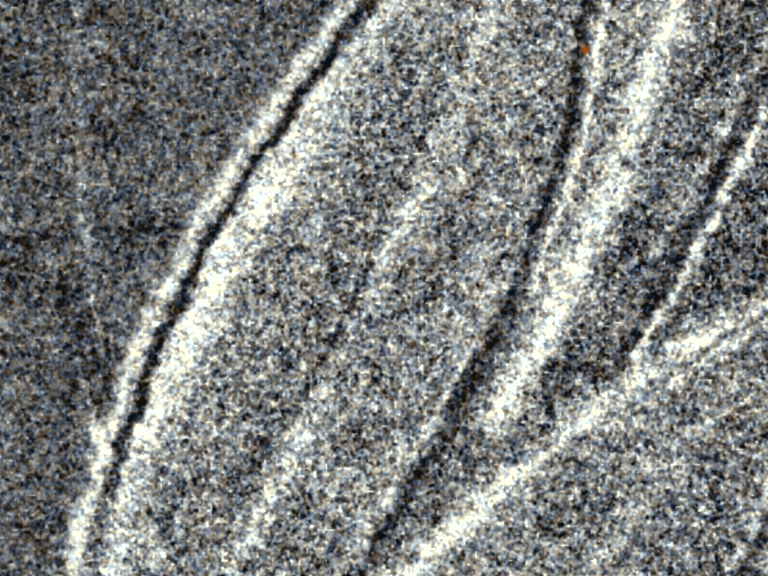
Write a Shadertoy shader that draws this texture.

```glsl
float hash(vec2 p) {
    vec3 q = fract(vec3(p.xyx) * 0.1031);
    q += dot(q, q.yzx + 33.33);
    return fract((q.x + q.y) * q.z);
}

float noise(vec2 p) {
    vec2 i = floor(p), f = fract(p);
    f = f * f * (3.0 - 2.0 * f);
    return mix(mix(hash(i), hash(i + vec2(1, 0)), f.x),
               mix(hash(i + vec2(0, 1)), hash(i + vec2(1, 1)), f.x), f.y);
}

vec2 turn(vec2 p, float angle) {
    float c = cos(angle), s = sin(angle);
    return vec2(c * p.x + s * p.y, c * p.y - s * p.x);
}

// Signed distance to x = k.x + k.y * y + k.z * y * y, positive on the right
float curve(vec2 p, vec3 k) {
    float slope = k.y + 2.0 * k.z * p.y;
    return (p.x - k.x - p.y * (k.y + k.z * p.y)) / sqrt(1.0 + slope * slope);
}

float band(float d, float center, float width) {
    float t = (d - center) / width;
    return exp(-t * t);
}

float span(float y, float low, float high, float soft) {
    return smoothstep(low - soft, low + soft, y)
         * (1.0 - smoothstep(high - soft, high + soft, y));
}

float scratch(vec2 p, vec2 a, vec2 b, float width) {
    vec2 ab = b - a;
    float t = clamp(dot(p - a, ab) / dot(ab, ab), 0.0, 1.0);
    return band(length(p - a - ab * t), 0.0, width);
}

float spot(vec2 p, vec2 center, float radius) {
    return band(length(p - center), 0.0, radius);
}

// Short bright and dark fibres lying in several directions
float fibres(vec2 p) {
    float sum = 0.0;
    for (int i = 0; i < 4; i++) {
        float angle = 0.35 + 0.8 * float(i);
        sum += noise(turn(p, angle) * vec2(190, 75) + 37.0 * float(i)) - 0.5;
    }
    return sum;
}

void mainImage(out vec4 fragColor, in vec2 fragCoord) {
    vec2 p = fragCoord / iResolution.y;
    float rough = noise(p * 65.0);
    float patches = noise(p * 24.0 + 9.0);
    vec2 q = p + 0.014 * (vec2(noise(p * 17.0), noise(p * 17.0 + 40.0)) - 0.5)
               + 0.010 * (vec2(rough, noise(p * 80.0 + 70.0)) - 0.5);
    float y = p.y;

    // Ridge lines, from left to right
    float crack = curve(q, vec3(0.160, 0.157, 0.334));
    float seam = curve(q, vec3(0.385, 0.560, -0.080));
    float fold = curve(q, vec3(0.620, 0.692, -0.292));
    float ridge = curve(q, vec3(0.691, 0.683, -0.202));
    float edge = curve(q, vec3(0.915, 0.515, 0.0));
    float branch = curve(q, vec3(0.712, 0.911, 0.806));
    float trace = curve(q, vec3(1.02, 0.75, 0.0));
    float corner = curve(q, vec3(1.283, 0.45, 0.0));

    // Tone of the fields between the ridges
    float leftField = 1.0 - smoothstep(-0.045, -0.005, crack);
    float above = 1.0 - smoothstep(-0.01, 0.01, branch);
    float tone = mix(0.48, 0.32, leftField);
    tone -= 0.07 * band(seam, -0.055, 0.05) * span(y, 0.08, 0.75, 0.1);
    tone -= 0.10 * smoothstep(0.03, 0.07, ridge) * above;
    tone -= 0.05 * smoothstep(0.0, 0.03, edge) * above;
    tone -= 0.05 * smoothstep(0.02, 0.08, branch);
    tone -= 0.13 * band(fold, 0.04, 0.03) * span(y, 0.06, 0.32, 0.06);
    tone += 0.10 * (noise(p * 9.0) - 0.5) + 0.12 * (patches - 0.5);

    // Bright bands
    float upper = span(y, 0.36, 1.2, 0.03);
    float light = 0.46 * band(crack, -0.031, 0.016);
    light += 0.38 * band(crack, 0.045, 0.036) * (0.5 + 0.5 * span(y, 0.28, 0.75, 0.12));
    light += 0.22 * band(crack, 0.022, 0.014);
    light += 0.30 * band(seam, 0.004, 0.021)
           * (0.45 + 0.55 * (span(y, 0.52, 0.7, 0.06) + span(y, 0.04, 0.27, 0.06)));
    light += 0.35 * band(fold, 0.030, 0.007) * span(y, 0.45, 1.2, 0.1);
    light += 0.25 * band(fold, -0.028, 0.008) * span(y, -0.2, 0.5, 0.1);
    light += 0.42 * band(ridge, 0.0, 0.026) * span(y, 0.24, 1.2, 0.05);
    light += 0.46 * band(edge, 0.0, 0.010) * upper;
    light += 0.25 * band(edge, -0.052, 0.013) * span(y, 0.55, 1.2, 0.1);
    light += 0.42 * band(branch, 0.0, 0.021);
    light += 0.30 * band(branch, 0.028, 0.007) * span(p.x, 1.12, 1.5, 0.04);
    light += 0.20 * band(trace, 0.0, 0.015) * span(y, -0.1, 0.36, 0.05);
    light += 0.25 * band(corner, -0.018, 0.010) * span(y, -0.1, 0.16, 0.03);
    light *= 0.65 + 0.7 * mix(rough, patches, 0.4);

    // Dark grooves
    float dark = 0.80 * band(crack, 0.0, 0.011) * smoothstep(-0.1, 0.3, y);
    dark += 0.50 * band(seam, -0.018, 0.007) * span(y, 0.28, 0.57, 0.05);
    dark += 0.35 * band(seam, -0.040, 0.025) * span(y, 0.06, 0.28, 0.06) * patches;
    float foldWidth = 0.013 + 0.009 * span(y, 0.28, 0.52, 0.07);
    dark += 0.72 * band(fold, 0.0, foldWidth) * (0.65 + 0.5 * rough);
    dark += 0.50 * band(edge, -0.026, 0.014) * upper;
    dark += 0.40 * band(branch, 0.018, 0.006) * span(p.x, 1.1, 1.5, 0.05);
    dark += 0.55 * band(corner, 0.004, 0.012) * span(y, -0.1, 0.15, 0.03);
    dark += 0.40 * scratch(q, vec2(0.0, 0.585), vec2(0.34, 0.605), 0.007);
    dark += 0.80 * spot(p, vec2(1.088, 0.717), 0.010);

    // Fine scratches and chips on the left field
    light += 0.14 * scratch(q, vec2(0.135, 1.0), vec2(0.142, 0.62), 0.008);
    light += 0.22 * scratch(q, vec2(0.152, 0.60), vec2(0.174, 0.42), 0.005);
    light += 0.30 * scratch(q, vec2(0.142, 0.34), vec2(0.170, 0.24), 0.006);
    light += 0.50 * spot(q, vec2(0.150, 0.597), 0.012);
    light += 0.45 * scratch(q, vec2(1.165, 0.395), vec2(1.215, 0.412), 0.010);

    // Grain, slanted streaks and sparkle
    float grain = 0.32 * fibres(p) + 0.30 * (noise(p * 210.0) - 0.5);
    float streaks = noise(turn(p, -0.6) * vec2(22, 120)) - 0.5;
    grain += 0.12 * streaks * leftField * smoothstep(0.5, 0.8, y);
    float sparkle = 0.45 * pow(noise(p * 150.0 + 5.0), 7.0);
    float level = (tone + light) * (1.0 - min(dark, 0.88));
    level += (grain + sparkle) * mix(1.0, 0.72, leftField) * (1.0 - 0.55 * min(dark, 1.0));
    level = clamp(level, 0.06, 1.0);

    // Cool shadows, warm highlights and faint coloured flecks
    vec3 color = level * vec3(1.0, 1.02, mix(1.09, 0.95, level));
    float hue = noise(p * 130.0 + 90.0) - 0.5;
    color += hue * vec3(0.10, 0.0, -0.13);
    color = mix(color, vec3(0.85, 0.40, 0.08), 0.8 * spot(p, vec2(1.016, 0.913), 0.007));
    fragColor = vec4(clamp(color, 0.0, 1.0), 1.0);
}
```
